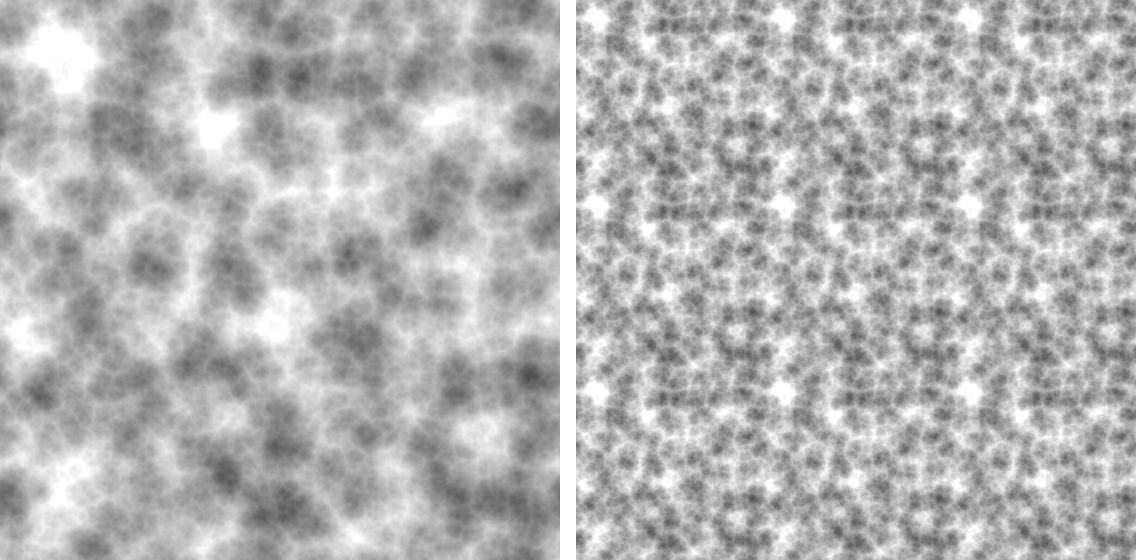
Left, the tile; right, the same tile 3 across and 3 down.
Write a Shadertoy shader that draws this texture.

```glsl
// Seamless grey cloud texture: scalloped billows with bright gaps.
// Octaves of cellular distance form round dark lobes, and a broad layer
// of gradient noise drifts them lighter or darker. Every lattice wraps.

const float TAU = 6.2831853;
const int BILLOW_OCTAVES = 5;
const float BILLOW_CELLS = 8.0;
const float BILLOW_GAIN = 0.55;
const float BILLOW_CONTRAST = 0.50;
const float DRIFT_CELLS = 5.0;
const float DRIFT_CONTRAST = 0.28;
const float MEAN_GREY = 0.695;
const float MEAN_DISTANCE = 0.445;  // average of cellDistance
const float CORE_SOFTNESS = 0.015;  // rounds the centre of each lobe

// Integer hash of a lattice cell: two values in 0..1
vec2 hash2(vec2 cell, float seed) {
    uvec3 v = uvec3(cell, seed) * 1664525u + 1013904223u;
    v.x += v.y * v.z;
    v.y += v.z * v.x;
    v.z += v.x * v.y;
    v ^= v >> 16u;
    v.x += v.y * v.z;
    v.y += v.z * v.x;
    return vec2(v.xy >> 8u) / 16777216.0;
}

// Distance to the nearest scattered point, wrapping after period cells
float cellDistance(vec2 p, float period, float seed) {
    vec2 cell = floor(p);
    vec2 local = p - cell;
    float nearest = 8.0;
    for (int y = -1; y <= 1; y++) {
        for (int x = -1; x <= 1; x++) {
            vec2 offset = vec2(x, y);
            vec2 point = offset + hash2(mod(cell + offset, period), seed);
            vec2 delta = point - local;
            nearest = min(nearest, dot(delta, delta));
        }
    }
    return sqrt(nearest + CORE_SOFTNESS);
}

// Slope contribution of one lattice corner
float cornerSlope(vec2 cell, vec2 delta, float period, float seed) {
    float angle = TAU * hash2(mod(cell, period), seed).x;
    return dot(vec2(cos(angle), sin(angle)), delta);
}

// Gradient noise around zero, wrapping after period cells
float gradientNoise(vec2 p, float period, float seed) {
    vec2 cell = floor(p);
    vec2 f = p - cell;
    vec2 blend = f * f * f * (f * (f * 6.0 - 15.0) + 10.0);
    vec2 e = vec2(1.0, 0.0);
    float a = cornerSlope(cell, f, period, seed);
    float b = cornerSlope(cell + e.xy, f - e.xy, period, seed);
    float c = cornerSlope(cell + e.yx, f - e.yx, period, seed);
    float d = cornerSlope(cell + e.xx, f - e.xx, period, seed);
    return mix(mix(a, b, blend.x), mix(c, d, blend.x), blend.y);
}

// Cellular octaves summed around zero
float billows(vec2 uv, float cells, float gain) {
    float sum = 0.0;
    float weight = 1.0;
    for (int i = 0; i < BILLOW_OCTAVES; i++) {
        float seed = float(i) + 11.0;
        vec2 shift = vec2(0.37, 0.61) * seed;
        sum += weight * (cellDistance(uv * cells + shift, cells, seed) - MEAN_DISTANCE);
        cells *= 2.0;
        weight *= gain;
    }
    return sum;
}

// Two octaves of broad light and shade
float drift(vec2 uv, float cells) {
    return gradientNoise(uv * cells, cells, 31.0)
         + 0.5 * gradientNoise(uv * cells * 2.0 + 0.43, cells * 2.0, 32.0);
}

void mainImage(out vec4 fragColor, in vec2 fragCoord) {
    vec2 uv = fragCoord / iResolution.xy;
    float grey = MEAN_GREY
               + BILLOW_CONTRAST * billows(uv, BILLOW_CELLS, BILLOW_GAIN)
               + DRIFT_CONTRAST * drift(uv, DRIFT_CELLS);
    fragColor = vec4(vec3(clamp(grey, 0.0, 1.0)), 1.0);
}
```
